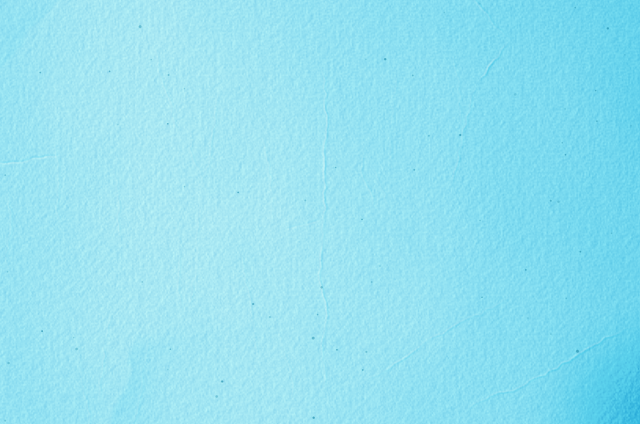
This texture is drawn by a Shadertoy shader. Its source:

```glsl
// Sky-blue aged paper: a soft light falloff, embossed fibre grain,
// wobbling fold lines lit from the left, pressed facets and small flecks.
// A single tone value is summed from these layers, then mapped to colour.

const vec3 CORNER_BLUE = vec3(0.16, 0.69, 0.86);
const vec3 DEEP_BLUE = vec3(0.35, 0.81, 0.92);
const vec3 MID_BLUE = vec3(0.54, 0.873, 0.946);
const vec3 PALE_BLUE = vec3(0.67, 0.912, 0.953);
const vec3 FLECK_BLUE = vec3(0.16, 0.58, 0.70);

const vec2 GRAIN_SCALE = vec2(270.0, 200.0);
const vec2 LIGHT_STEP = vec2(0.0018, -0.0009);
const float GRAIN_DEPTH = 0.084;
const vec2 TOOTH_SCALE = vec2(310.0, 270.0);
const float TOOTH_DEPTH = 0.055;
const float MOTTLE_DEPTH = 0.06;
const vec3 GRAIN_SHEEN = vec3(0.0, 0.35, 0.2);
const float FOLD_WIDTH = 0.0024;
const float FOLD_DEPTH = 0.13;
const float FLECK_CELLS = 26.0;
const float FLECK_SHARE = 0.06;
const int FINE_CREASES = 18;

// Main folds as start.xy, end.xy, with their strengths
const int FOLDS = 9;
const vec4 FOLD_LINES[FOLDS] = vec4[FOLDS](
    vec4(0.775, 0.86, 0.765, 0.42), vec4(0.765, 0.52, 0.76, 0.06),
    vec4(1.11, 1.02, 1.20, 0.895), vec4(1.20, 0.91, 1.12, 0.80),
    vec4(1.13, 0.82, 1.07, 0.54), vec4(1.52, 0.24, 1.07, 0.02),
    vec4(1.22, 0.31, 0.82, 0.08), vec4(-0.02, 0.61, 0.15, 0.645),
    vec4(0.67, 0.46, 0.76, 0.48));
const float FOLD_POWER[FOLDS] = float[FOLDS](
    1.0, 0.55, 0.7, 0.9, 0.4, 0.6, 0.4, 0.6, 0.45);

float hash(vec2 p) {
    return fract(sin(dot(p, vec2(127.1, 311.7))) * 43758.5453);
}

float noise(vec2 p) {
    vec2 i = floor(p), f = fract(p);
    f = f * f * (3.0 - 2.0 * f);
    return mix(mix(hash(i), hash(i + vec2(1, 0)), f.x),
               mix(hash(i + vec2(0, 1)), hash(i + vec2(1, 1)), f.x), f.y);
}

float fbm(vec2 p) {
    float sum = 0.0, amp = 0.5;
    for (int k = 0; k < 4; k++) {
        sum += amp * noise(p);
        p = mat2(1.6, 1.2, -1.2, 1.6) * p + 7.3;
        amp *= 0.5;
    }
    return sum / 0.9375;
}

// Fibre height, stretched along the vertical
float fibreHeight(vec2 p) {
    return 0.6 * noise(p * GRAIN_SCALE) + 0.75 * noise(p * GRAIN_SCALE * 0.5 + 31.0)
         + 0.45 * noise(p * GRAIN_SCALE * vec2(0.24, 0.15) + 67.0);
}

// Signed relief of a wobbling fold: a bright side and a dark side
float foldRelief(vec2 p, vec4 line, float seed) {
    vec2 span = line.zw - line.xy, q = p - line.xy;
    float len = length(span);
    vec2 dir = span / len;
    float along = dot(q, dir);
    float wobble = 0.020 * (noise(vec2(along * 12.0, seed)) - 0.5)
                 + 0.007 * (noise(vec2(along * 60.0, seed + 5.0)) - 0.5);
    float d = (dot(q, vec2(-dir.y, dir.x)) - wobble) / FOLD_WIDTH;
    float ends = smoothstep(0.0, 0.25, along / len) * smoothstep(1.0, 0.75, along / len);
    float broken = 0.25 + 1.1 * noise(vec2(along * 24.0, seed + 9.0));
    return ends * broken * (exp(-(d + 0.9) * (d + 0.9)) - exp(-(d - 0.9) * (d - 0.9)));
}

// Shade that starts at a ragged edge and fades away behind it
float facet(vec2 p, vec2 origin, vec2 normal, float reach) {
    float d = dot(p - origin, normalize(normal)) + 0.08 * (fbm(p * 9.0) - 0.5);
    return smoothstep(-0.006, 0.008, d) * exp(-max(d, 0.0) / reach);
}

// Sparse round flecks, one candidate per cell
float flecks(vec2 p, float pixel) {
    vec2 cell = floor(p * FLECK_CELLS);
    vec2 centre = (cell + 0.2 + 0.6 * vec2(hash(cell + 3.0), hash(cell + 8.0))) / FLECK_CELLS;
    float size = mix(0.0010, 0.0028, pow(hash(cell + 17.0), 3.0));
    float shape = 1.0 - smoothstep(size - pixel * 0.5, size + pixel, length(p - centre));
    return shape * step(hash(cell), FLECK_SHARE) * mix(0.25, 0.8, hash(cell + 23.0));
}

vec3 paperColour(float tone) {
    vec3 c = mix(CORNER_BLUE, DEEP_BLUE, smoothstep(0.12, 0.35, tone));
    c = mix(c, MID_BLUE, clamp((tone - 0.35) / 0.19, 0.0, 1.0));
    return mix(c, PALE_BLUE, clamp((tone - 0.54) / 0.13, 0.0, 1.6));
}

void mainImage(out vec4 fragColor, in vec2 fragCoord) {
    vec2 p = fragCoord / iResolution.y;
    vec2 uv = fragCoord / iResolution.xy;

    // Broad light: palest left of centre, deepest at the right
    float side = uv.x - 0.3 + 0.08 * (uv.y - 0.5);
    float tone = 0.658 - 0.24 * (sqrt(side * side + 0.006) - 0.077);
    tone -= 0.16 * pow(max(side, 0.0), 2.0) + 0.06 * pow(uv.y - 0.45, 2.0);
    tone -= 0.22 * smoothstep(0.32, 0.0, length((uv - vec2(1.02, 0.0)) * vec2(1.5, 1.0)));

    // Mottling, embossed grain and the fine tooth of the surface
    tone += MOTTLE_DEPTH * (fbm(p * vec2(6.0, 4.0)) - 0.5);
    float grain = GRAIN_DEPTH * (fibreHeight(p + LIGHT_STEP) - fibreHeight(p - LIGHT_STEP));
    grain += TOOTH_DEPTH * (noise(p * TOOTH_SCALE + 11.0) - 0.5);
    tone += grain;

    // Pressed facets at the lower and upper left
    tone -= 0.055 * facet(p, vec2(0.29, 0.10), vec2(1.0, -0.35), 0.09)
          * smoothstep(0.23, 0.17, p.y - 0.2 * (p.x - 0.35));
    tone -= 0.035 * facet(p, vec2(0.07, 0.92), vec2(-0.75, 0.65), 0.12);

    // Main folds, then faint scattered creases, mostly upright
    for (int i = 0; i < FOLDS; i++)
        tone += FOLD_DEPTH * FOLD_POWER[i] * foldRelief(p, FOLD_LINES[i], float(i) * 13.0);
    for (int i = 0; i < FINE_CREASES; i++) {
        float id = float(i) + 40.0;
        vec2 start = vec2(1.5 * hash(vec2(id, 1.0)), 0.2 + 0.8 * hash(vec2(id, 2.0)));
        vec2 span = vec2(0.12 * (hash(vec2(id, 3.0)) - 0.5), -0.12 - 0.2 * hash(vec2(id, 4.0)));
        tone += 0.22 * FOLD_DEPTH * foldRelief(p, vec4(start, start + span), id * 7.0);
    }

    vec3 colour = paperColour(tone) + GRAIN_SHEEN * grain;
    colour = mix(colour, FLECK_BLUE, flecks(p, 1.0 / iResolution.y));
    fragColor = vec4(colour, 1.0);
}
```
